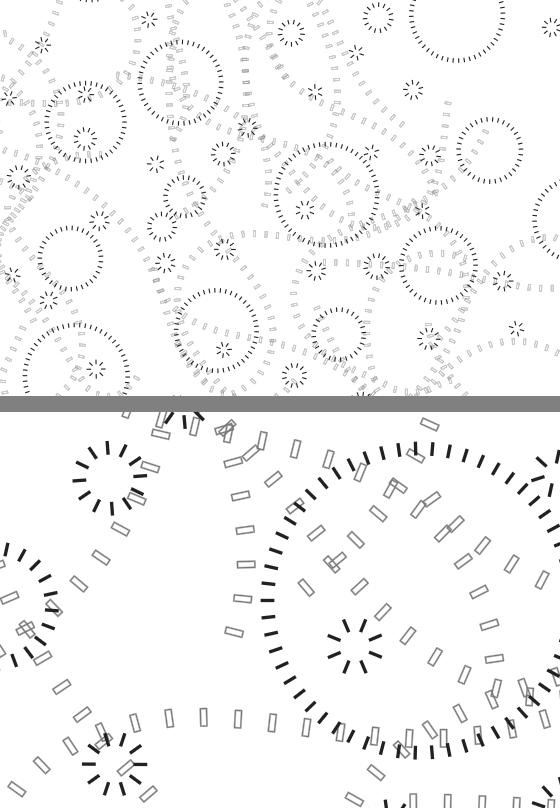
Top: the whole. Bottom: its middle third, enlarged.
Give the GLSL for this pattern, as a Shadertoy shader.

```glsl
// Dashed rings and starbursts of short dark radial ticks on white paper,
// over winding trails of pale hollow bars. Rings sit in jittered cells;
// each trail is a walker with even steps, steered by layered sines.

const float TAU = 6.2831853;
const vec3 PAPER = vec3(1.0);
const vec3 TICK_INK = vec3(0.13);
const vec3 BAR_INK = vec3(0.47);

// All lengths are fractions of the canvas height.
const vec2 TICK_HALF = vec2(0.0058, 0.0014);
const float TICK_SPACING = 0.0140;
const float LARGE_CELL = 0.335;
const float SMALL_CELL = 0.168;
const vec2 BAR_HALF = vec2(0.0026, 0.0073);
const float BAR_STROKE = 0.0013;
const float BAR_SPACING = 0.0290;
const int TRAILS = 17;
const int BARS_PER_TRAIL = 42;

vec3 hash3(vec2 p) {
    vec3 q = fract(p.xyx * vec3(0.1031, 0.1030, 0.0973));
    q += dot(q, q.yxz + 33.33);
    return fract((q.xxy + q.yzz) * q.zyx);
}

float boxDistance(vec2 p, vec2 halfSize) {
    vec2 d = abs(p) - halfSize;
    return length(max(d, 0.0)) + min(max(d.x, d.y), 0.0);
}

// Keeps shapes thinner than the blur width correspondingly faint.
float strokeCoverage(float dist, float width, float blur) {
    float edge = (0.5 * (width + blur) - abs(dist)) / blur;
    return clamp(edge, 0.0, min(1.0, width / blur));
}

// Cells in columns, each column slid vertically by its own amount.
float columnShift(float column, float seed) {
    return hash3(vec2(column + 50.0, seed)).x;
}

vec2 cellAt(vec2 p, float size, float seed) {
    float column = floor(p.x / size);
    return vec2(column, floor(p.y / size - columnShift(column, seed)));
}

// Centre (xy) and radius (z) of the ring that fits wholly in a cell.
vec3 ringInCell(vec2 cell, float size, vec2 radii, float skew, float seed) {
    vec3 h = hash3(cell + 20.0 + seed * 7.3);
    float radius = mix(radii.x, radii.y, pow(h.z, skew));
    float room = max(0.5 * size - radius - TICK_HALF.x - 0.002, 0.0);
    vec2 corner = cell + vec2(0.0, columnShift(cell.x, seed));
    return vec3((corner + 0.5) * size + (2.0 * h.xy - 1.0) * room, radius);
}

// Some large cells stay empty: their ring is moved far away.
vec3 largeRing(vec2 cell) {
    vec3 ring = ringInCell(cell, LARGE_CELL, vec2(0.047, 0.137), 1.4, 3.0);
    ring.x += 10.0 * step(0.86, hash3(cell + 71.0).y);
    return ring;
}

vec3 smallRing(vec2 cell) {
    return ringInCell(cell, SMALL_CELL, vec2(0.0135, 0.035), 1.8, 11.0);
}

// Radial ticks spread evenly round a ring.
float ringTicks(vec2 p, vec3 ring, float pixel) {
    vec2 d = p - ring.xy;
    float count = max(6.0, round(TAU * ring.z / TICK_SPACING));
    float sector = TAU / count;
    float angle = atan(d.y, d.x) + fract(ring.x * 37.0) * sector;
    angle -= sector * round(angle / sector);
    vec2 q = abs(length(d) * vec2(cos(angle), sin(angle)) - vec2(ring.z, 0.0));
    return strokeCoverage(q.x, 2.0 * TICK_HALF.x, pixel)
         * strokeCoverage(q.y, 2.0 * TICK_HALF.y, pixel);
}

// True when a small ring keeps off the outlines of all large rings nearby.
bool isClear(vec3 ring) {
    for (int i = -1; i <= 1; i++) {
        for (int j = -1; j <= 1; j++) {
            vec2 probe = ring.xy + LARGE_CELL * vec2(i, j);
            vec3 large = largeRing(cellAt(probe, LARGE_CELL, 3.0));
            float gap = abs(distance(ring.xy, large.xy) - large.z);
            if (gap < ring.z + 2.0 * TICK_HALF.x) return false;
        }
    }
    return true;
}

// Light left after one trail of hollow bars, turned back at the canvas edge.
float trailLight(vec2 p, vec2 start, vec2 canvas, vec3 h, float blur) {
    vec2 pos = start;
    float heading = TAU * h.x;
    float light = 1.0;
    for (int i = 0; i < BARS_PER_TRAIL; i++) {
        float s = float(i);
        vec2 along = vec2(cos(heading), sin(heading));
        vec2 home = 0.5 * canvas - pos;
        float outside = step(-0.02, boxDistance(home, 0.5 * canvas));
        float side = sign(along.x * home.y - along.y * home.x);
        heading += 0.12 * sin(0.11 * s + TAU * h.y)
                 + 0.07 * sin(0.23 * s + TAU * h.z) + 0.3 * outside * side;
        along = vec2(cos(heading), sin(heading));
        pos += BAR_SPACING * along;
        vec2 d = p - pos;
        if (dot(d, d) > 0.0004) continue;
        vec2 q = vec2(dot(d, along), dot(d, vec2(-along.y, along.x)));
        light *= 1.0 - strokeCoverage(boxDistance(q, BAR_HALF), BAR_STROKE, blur);
    }
    return light;
}

void mainImage(out vec4 fragColor, in vec2 fragCoord) {
    float pixel = 1.0 / iResolution.y;
    vec2 p = fragCoord * pixel;
    vec2 canvas = vec2(iResolution.x * pixel, 1.0);
    float light = 1.0;
    for (int i = 0; i < TRAILS; i++) {
        float k = float(i);
        vec2 start = fract(0.5 + k * vec2(0.7549, 0.5698)) * canvas;
        light *= trailLight(p, start, canvas, hash3(vec2(k, 5.0)), 1.3 * pixel);
    }
    vec3 color = mix(BAR_INK, PAPER, light);
    float ticks = ringTicks(p, largeRing(cellAt(p, LARGE_CELL, 3.0)), pixel);
    vec3 small = smallRing(cellAt(p, SMALL_CELL, 11.0));
    float smallTicks = ringTicks(p, small, pixel);
    if (smallTicks > 0.0 && isClear(small)) ticks = max(ticks, smallTicks);
    fragColor = vec4(mix(color, TICK_INK, ticks), 1.0);
}
```
